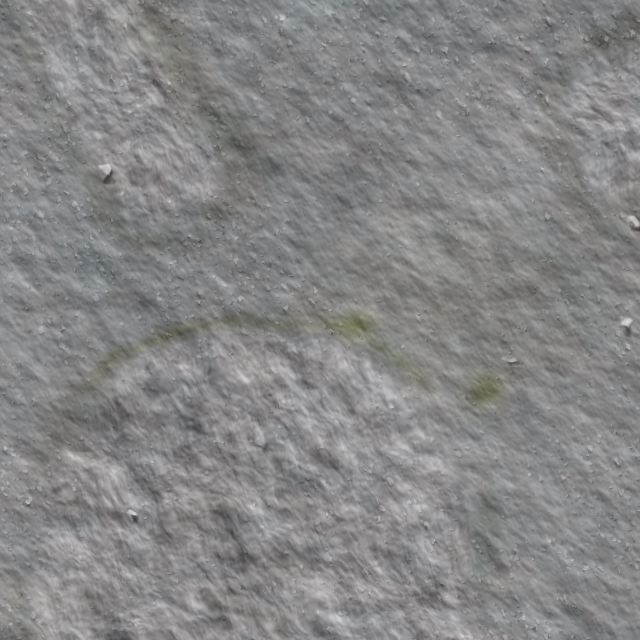
A WebGL 1 fragment shader for this texture:

```glsl
precision highp float;
// Weathered grey ground: worn rock outcrops among gravel, silt and a little moss.
// Slanted fractal noise forms the stone; hashed grids scatter pebbles, and
// soft distance fields place the outcrops with the damp hollows around them.
uniform vec2 u_resolution;

float hash(vec2 p) {
  vec3 q = fract(vec3(p.xyx) * 0.1031);
  q += dot(q, q.yzx + 33.33);
  return fract((q.x + q.y) * q.z);
}

float noise(vec2 p) {
  vec2 i = floor(p), f = fract(p);
  f = f * f * (3.0 - 2.0 * f);
  return mix(mix(hash(i), hash(i + vec2(1, 0)), f.x),
             mix(hash(i + vec2(0, 1)), hash(i + vec2(1, 1)), f.x), f.y);
}

mat2 turn(float a) {
  return mat2(cos(a), -sin(a), sin(a), cos(a));
}

// Octaves turn only slightly, so stretched grain keeps its direction.
float fbm(vec2 p) {
  float sum = 0.0, amp = 0.52;
  for (int i = 0; i < 4; i++) {
    sum += amp * noise(p);
    p = turn(0.1) * p * 2.03 + 17.3;
    amp *= 0.52;
  }
  return sum;
}

// Height difference towards the light above.
float relief(vec2 p, vec2 stretch, float angle) {
  mat2 m = turn(angle);
  vec2 toLight = vec2(0.001, 0.0045);
  return fbm(m * p * stretch) - fbm(m * (p + toLight) * stretch);
}

// Ragged stones with a lit body and a shadow at the lower right.
float pebbles(vec2 p, float density) {
  vec2 home = floor(p);
  vec2 ragged = 0.3 * (vec2(noise(p * 4.0), noise(p * 4.0 + 40.0)) - 0.5);
  float light = 0.0;
  for (int j = -1; j <= 1; j++) {
    for (int i = -1; i <= 1; i++) {
      vec2 cell = home + vec2(i, j);
      float seed = hash(cell + 3.7), size = mix(0.2, 0.45, hash(cell + 9.1));
      vec2 d = p - cell - 0.2 - 0.6 * vec2(hash(cell), hash(cell + 51.3)) + ragged;
      mat2 m = turn(hash(cell + 77.0) * 1.4 - 1.3);
      vec2 a = abs(m * d) * vec2(1.0, 1.5);
      vec2 b = (m * (d + vec2(-0.12, 0.18))) * vec2(1.0, 1.5);
      float body = 1.0 - smoothstep(size * 0.4, size, max(max(a.x, a.y), 0.75 * (a.x + a.y)));
      float shade = 1.0 - smoothstep(size * 0.3, size * 1.15, length(b));
      float present = smoothstep(seed, seed + 0.02, density);
      light += present * (body * mix(0.2, 1.0, hash(cell + 23.0)) - 0.75 * shade * (1.0 - body));
    }
  }
  return light;
}

float segment(vec2 p, vec2 a, vec2 b) {
  vec2 ab = b - a;
  return length(p - a - ab * clamp(dot(p - a, ab) / dot(ab, ab), 0.0, 1.0));
}

float spot(vec2 p, vec2 center, vec2 size) {
  vec2 q = (p - center) / size;
  return exp(-dot(q, q));
}

void main() {
  vec2 uv = gl_FragCoord.xy / u_resolution;
  vec2 p = uv + 0.04 * (vec2(fbm(uv * 9.0), fbm(uv * 9.0 + 31.0)) - 0.48);

  // Outcrops: a broad dome below, a slanted ridge and a knob above.
  vec2 q = abs((p - vec2(0.4, 0.0)) / vec2(0.36, 0.49));
  float dome = (pow(pow(q.x, 2.4) + pow(q.y, 2.4), 0.417) - 1.0) * 0.4;
  float ridge = segment(p, vec2(0.12, 1.0), vec2(0.26, 0.74)) - 0.1;
  float knob = (length((p - vec2(1.0, 0.81)) / vec2(0.12, 0.14)) - 1.0) * 0.12;
  float edge = min(dome, min(ridge, knob));
  float rock = 1.0 - smoothstep(-0.03, 0.008, edge);

  // Ground tint drifts between blue silt and warm mud.
  float warm = spot(uv, vec2(0.72, 0.53), vec2(0.2, 0.12));
  float blue = spot(uv, vec2(0.55, 1.0), vec2(0.25, 0.1)) + spot(uv, vec2(0.14, 0.6), vec2(0.22, 0.12));
  vec3 color = vec3(0.508, 0.508, 0.512);
  color = mix(color, vec3(0.487, 0.484, 0.472), min(warm, 1.0));
  color = mix(color, vec3(0.485, 0.502, 0.514), min(blue, 1.0) * 0.7);
  color = mix(color, vec3(0.53, 0.525, 0.53), rock);

  // Grain runs down to the right; rock is rougher, pitted and cracked.
  mat2 slant = turn(-0.75);
  float grain = relief(uv, vec2(24.0, 38.0), -0.75);
  float stone = relief(p, vec2(23.0, 34.0), -0.95);
  float flecks = fbm(slant * uv * vec2(42.0, 66.0) + 3.0) - 0.48;
  float pits = 1.0 - smoothstep(0.28, 0.44, fbm(turn(-0.9) * p * vec2(11.0, 19.0) + 60.0));
  float crack = 1.0 - smoothstep(0.0, 0.03, abs(fbm(turn(-1.05) * p * vec2(4.0, 11.0) + 8.0) - 0.48));
  crack *= smoothstep(0.4, 0.65, noise(uv * 13.0 + 4.0));
  float rough = stone * 0.95 + flecks * 0.26 - crack * 0.06 - pits * 0.07 + 0.025;
  float tone = mix(grain * 0.65 + flecks * 0.12, rough, rock);
  tone += (fbm(uv * 4.0 + 5.0) - 0.48) * 0.12 + (fbm(slant * p * vec2(13.0, 20.0)) - 0.48) * 0.12;

  // Gravel gathers in drifts, with a few large pale stones.
  float gravel = smoothstep(0.36, 0.6, fbm(slant * uv * vec2(3.0, 6.0) + 12.0)) * (1.0 - 0.7 * rock);
  gravel *= 1.0 - 0.75 * min(warm + 0.6 * blue, 1.0);
  tone += 0.13 * pebbles(slant * uv * vec2(48.0, 56.0), gravel * 0.4);
  tone += 0.1 * pebbles(uv * 82.0 + 7.0, 0.1 + gravel * 0.45);
  tone += 0.3 * pebbles(uv * 21.0 + 2.0, 0.025);

  // Damp hollows hug the outcrops; moss settles in patches along them.
  float hollow = 0.7 * exp(-pow((edge - 0.012) / 0.022, 2.0)) * smoothstep(0.35, 0.65, noise(uv * 6.0 + 2.0));
  float crest = exp(-pow((dome - 0.006) / 0.012, 2.0)) * smoothstep(0.36, 0.44, uv.y);
  float gully = 0.85 * exp(-pow(segment(p, vec2(0.23, 0.97), vec2(0.4, 0.75)) / 0.035, 2.0));
  hollow = max(max(hollow, crest), gully);
  color = mix(color, vec3(0.425, 0.425, 0.41), hollow * 0.75);
  float moss = spot(p, vec2(0.56, 0.485), vec2(0.03, 0.018)) + spot(p, vec2(0.76, 0.385), vec2(0.025, 0.03));
  moss += crest * 0.25 + hollow * 0.15 * smoothstep(0.5, 0.75, noise(uv * 15.0));
  color = mix(color, vec3(0.43, 0.43, 0.29), min(moss, 1.0) * 0.7);

  // Faint mineral tint keeps the greys from being uniform.
  vec3 mineral = vec3(0.018, -0.003, -0.012) * (noise(uv * 28.0) - 0.5);
  gl_FragColor = vec4(clamp(color + mineral + tone, 0.0, 1.0), 1.0);
}
```
